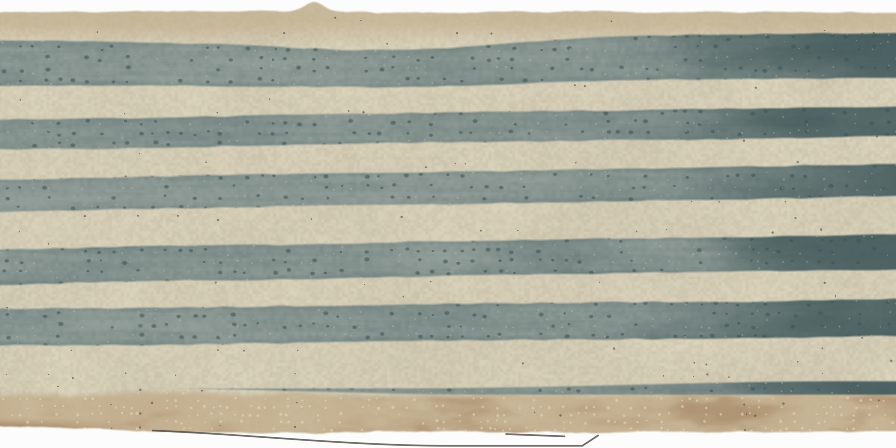
Give the GLSL for this pattern, as a WebGL 1 fragment shader.

```glsl
precision highp float;
uniform vec2 u_resolution;

const float STRIPES = 5.0;
const vec3 WHITE = vec3(0.99);
const vec3 PAPER = vec3(0.825, 0.795, 0.705);
const vec3 TAN = vec3(0.76, 0.68, 0.55);
const vec3 RUST = vec3(0.58, 0.44, 0.30);
const vec3 BLUE_PALE = vec3(0.57, 0.615, 0.595);
const vec3 BLUE_MID = vec3(0.43, 0.50, 0.49);
const vec3 BLUE_DARK = vec3(0.24, 0.33, 0.335);
const vec3 INK = vec3(0.25, 0.23, 0.20);

float hash(vec2 p) {
  vec3 q = fract(p.xyx * vec3(0.1031, 0.1030, 0.0973));
  q += dot(q, q.yzx + 33.33);
  return fract((q.x + q.y) * q.z);
}

float noise(vec2 p) {
  vec2 i = floor(p), f = fract(p);
  f = f * f * (3.0 - 2.0 * f);
  return mix(mix(hash(i), hash(i + vec2(1, 0)), f.x),
             mix(hash(i + vec2(0, 1)), hash(i + vec2(1, 1)), f.x), f.y);
}

float fbm(vec2 p) {
  float sum = 0.0, amp = 0.5;
  for (int k = 0; k < 4; k++) {
    sum += amp * noise(p);
    p = p * 2.03 + 17.0;
    amp *= 0.5;
  }
  return sum / 0.9375;
}

// Coverage of the span between two heights
float band(float y, float top, float bottom, float soft) {
  return smoothstep(-soft, soft, y - top) * smoothstep(-soft, soft, bottom - y);
}

// One random dot in a share of the grid cells
float specks(vec2 p, float cells, float share, float radius) {
  vec2 q = p * cells, id = floor(q);
  vec2 center = 0.3 + 0.4 * vec2(hash(id + 3.1), hash(id + 9.7));
  float r = radius * (0.5 + 0.5 * hash(id + 21.3));
  float dot1 = 1.0 - smoothstep(r * 0.4, r, length(fract(q) - center));
  return dot1 * step(hash(id + 5.9), share);
}

float segmentDistance(vec2 p, vec2 a, vec2 b) {
  vec2 d = b - a;
  return length(p - a - d * clamp(dot(p - a, d) / dot(d, d), 0.0, 1.0));
}

// Brushed stripes: x is coverage, y is position across the stripe (-1 to 1)
vec2 stripes(vec2 p, float soft) {
  vec2 result = vec2(0.0);
  float across = p.x * 0.5;
  for (float i = 0.0; i < STRIPES; i++) {
    float first = 1.0 - step(0.5, i);
    float sag = exp(-pow((across - 0.43) / 0.2, 2.0));
    float rise = 0.021 + 0.0156 * sin(0.785 * i);
    float center = 0.143 + 0.147 * i + 0.011 * mod(i, 2.0) - rise * across;
    center += first * 0.02 * sag + 0.004 * (noise(vec2(p.x * 3.0, i * 7.0)) - 0.5);
    float halfWidth = 0.031 + 0.0026 * i + first * (0.0195 - 0.009 * sag);
    halfWidth += 0.003 * (noise(vec2(p.x * 24.0, i * 5.0 + 2.0)) - 0.5);
    float cover = band(p.y, center - halfWidth, center + halfWidth, soft);
    result = mix(result, vec2(1.0, (p.y - center) / halfWidth), cover);
  }
  return result;
}

vec3 paperColor(vec2 p) {
  float wobble = 0.02 * (fbm(p * 9.0) - 0.5);
  float topTan = 1.0 - smoothstep(0.045, 0.11, p.y + wobble);
  float bottomTan = smoothstep(0.868, 0.889, p.y + wobble);
  vec3 c = PAPER + 0.05 * (fbm(p * 7.0) - 0.5) + 0.05 * (noise(p * 150.0) - 0.5);
  c = mix(c, TAN, 0.65 * topTan + bottomTan * (0.6 + 0.4 * fbm(p * 12.0)));
  c = mix(c, RUST, 0.45 * bottomTan * smoothstep(0.5, 0.8, fbm(p * vec2(5.0, 14.0))));
  c = mix(c, RUST, 0.7 * smoothstep(0.93, 0.96, p.y) * (1.0 - smoothstep(0.0, 0.35, p.x)));
  c = mix(c, vec3(0.89, 0.83, 0.73), 0.6 * bottomTan * specks(p, 60.0, 0.35, 0.3));
  return mix(c, INK, 0.55 * specks(p, 34.0, 0.08, 0.13));
}

vec3 paintColor(vec2 p, float side) {
  float wash = fbm(p * vec2(4.0, 11.0) + 4.0);
  float streak = fbm(vec2(p.x * 5.0, p.y * 90.0));
  float grain = noise(p * 110.0);
  float depth = 0.1 + 0.15 * p.x + 0.8 * (wash - 0.5) + 0.5 * (streak - 0.5);
  depth += 0.3 * (grain - 0.5) + 0.22 * smoothstep(0.65, 1.0, abs(side));
  vec3 c = mix(BLUE_PALE, BLUE_MID, clamp(depth + 0.15, 0.0, 1.0));
  c = mix(c, BLUE_DARK, 0.75 * smoothstep(1.4, 2.0, p.x + 0.35 * (wash - 0.5)));
  c = mix(c, BLUE_DARK, 0.6 * specks(p * vec2(0.8, 1.0), 42.0, 0.4, 0.27));
  return mix(c, PAPER, 0.3 * specks(p + 0.37, 55.0, 0.2, 0.2));
}

void main() {
  // Height runs downward from 0 to 1, width from 0 to 2
  vec2 uv = gl_FragCoord.xy / u_resolution;
  vec2 p = vec2(uv.x * 2.0, 1.0 - uv.y);
  float pixel = 1.0 / u_resolution.y;
  float soft = max(0.0035, 0.7 * pixel);

  // Painted stripes and the thin wedge below them
  vec2 stripe = stripes(p, soft);
  float wedgeTop = 0.867 - 0.016 * smoothstep(0.9, 1.9, p.x);
  float wedgeBottom = 0.867 + 0.014 * smoothstep(0.3, 1.1, p.x);
  float wedge = band(p.y, wedgeTop, wedgeBottom, soft) * smoothstep(0.3, 0.6, p.x);
  vec3 color = mix(paperColor(p), paintColor(p, stripe.y), max(stripe.x, wedge));

  // Ragged sheet edges
  float ragged = 0.009 * (fbm(vec2(p.x * 14.0, 2.0)) - 0.5);
  float chip = 0.018 * exp(-pow((p.x - 0.7) / 0.03, 2.0));
  float sheetBottom = 0.953 + 0.012 * smoothstep(0.0, 0.5, p.x) - ragged;
  color = mix(WHITE, color, band(p.y, 0.026 + ragged - chip, sheetBottom, soft));

  // Loose hairline under the sheet
  float curve = 0.958 + 0.037 * smoothstep(0.2, 1.0, p.x);
  float hair = abs(p.y - curve) + 10.0 * max(0.0, abs(p.x - 0.82) - 0.48);
  hair = min(hair, segmentDistance(p, vec2(1.30, 0.995), vec2(1.335, 0.972)));
  hair = min(hair, segmentDistance(p, vec2(1.13, 0.969), vec2(1.26, 0.974)));
  color = mix(color, INK, 0.75 * (1.0 - smoothstep(0.0008, 0.0008 + pixel, hair)));
  gl_FragColor = vec4(color, 1.0);
}
```
